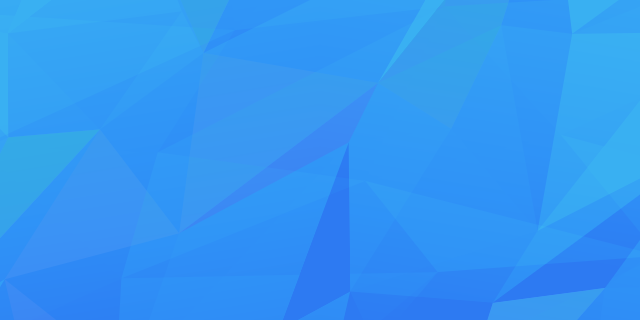
A WebGL 1 fragment shader for this background:

```glsl
precision highp float;
// Low-poly backdrop of large blue facets, lighter towards the top.
// Two skewed, jittered lattices are split into triangles; each triangle
// shifts the tone of a smooth gradient, the second one only faintly.

uniform vec2 u_resolution;

vec2 hash2(vec2 c) {
  vec3 k = fract(c.xyx * vec3(0.1031, 0.1030, 0.0973));
  k += dot(k, k.yzx + 33.33);
  return fract((k.xx + k.yz) * k.zy);
}

float cross2(vec2 a, vec2 b) {
  return a.x * b.y - a.y * b.x;
}

// Signed distance to the line a-b, positive on its left side
float edgeDistance(vec2 p, vec2 a, vec2 b) {
  vec2 e = b - a;
  return cross2(e, p - a) / max(length(e), 1e-4);
}

// Antialiased coverage of a triangle of either winding
float triangleCoverage(vec2 p, vec2 a, vec2 b, vec2 c, float pixel) {
  float winding = cross2(b - a, c - a) < 0.0 ? -1.0 : 1.0;
  float d = min(winding * edgeDistance(p, a, b),
            min(winding * edgeDistance(p, b, c),
                winding * edgeDistance(p, c, a)));
  return clamp(d / pixel + 0.5, 0.0, 1.0);
}

// Jittered lattice corner, in canvas units
vec2 corner(vec2 id, vec2 cell, float skew, float seed) {
  vec2 v = (id + 0.84 * (hash2(id + seed) - 0.5)) * cell;
  return vec2(v.x + skew * v.y, v.y);
}

// x: tone shift from -1 to 1, mostly small; y: 1 for accent facets
vec2 facetStyle(vec2 id, float seed) {
  vec2 h = hash2(id + seed);
  float s = 2.0 * h.x - 1.0;
  return vec2(s * abs(s), step(0.72, h.y));
}

// Mean style of the triangles covering p; folded ones look translucent
vec2 facetLayer(vec2 p, vec2 cell, float skew, float seed, float pixel) {
  vec2 home = floor(vec2(p.x - skew * p.y, p.y) / cell);
  vec2 style = vec2(0.0);
  float total = 0.0;
  for (int j = -1; j <= 1; j++) {
    for (int i = -1; i <= 1; i++) {
      vec2 id = home + vec2(float(i), float(j));
      vec2 a = corner(id, cell, skew, seed);
      vec2 b = corner(id + vec2(1.0, 0.0), cell, skew, seed);
      vec2 c = corner(id + vec2(1.0, 1.0), cell, skew, seed);
      vec2 d = corner(id + vec2(0.0, 1.0), cell, skew, seed);

      // Pick one of the two diagonals
      bool flip = hash2(id + seed + 7.3).x < 0.4;
      vec2 end1 = flip ? d : c;
      vec2 start2 = flip ? b : a;
      float w1 = triangleCoverage(p, a, b, end1, pixel);
      float w2 = triangleCoverage(p, start2, c, d, pixel);
      style += w1 * facetStyle(id, seed + 31.7);
      style += w2 * facetStyle(id, seed + 58.1);
      total += w1 + w2;
    }
  }
  return style / max(total, 1e-3);
}

// Deep blue to light sky blue
vec3 bluePalette(float t) {
  vec3 deep = vec3(0.175, 0.48, 0.95);
  vec3 azure = vec3(0.185, 0.575, 0.967);
  vec3 sky = vec3(0.225, 0.69, 0.95);
  return t < 0.38 ? mix(deep, azure, t / 0.38)
                  : mix(azure, sky, (t - 0.38) / 0.62);
}

void main() {
  vec2 uv = gl_FragCoord.xy / u_resolution;
  vec2 p = gl_FragCoord.xy / u_resolution.y;
  float pixel = 1.0 / u_resolution.y;

  vec2 bold = facetLayer(p, vec2(0.38, 0.43), 0.45, 12.0, pixel);
  vec2 faint = facetLayer(p, vec2(0.62, 0.55), 0.15, 83.0, pixel);

  // Vertical gradient, deepest at the bottom centre
  float tone = 0.16 + 0.6 * uv.y + 0.2 * abs(uv.x - 0.5);
  tone = clamp(tone + 0.44 * bold.x + 0.15 * faint.x, 0.0, 1.0);

  // Accent facets lean to violet when dark and to teal when light
  vec3 violet = vec3(0.05, 0.0, -0.005);
  vec3 teal = vec3(-0.02, -0.01, -0.05);
  vec3 accent = mix(violet, teal, smoothstep(0.3, 1.0, tone));

  gl_FragColor = vec4(bluePalette(tone) + bold.y * accent, 1.0);
}
```
